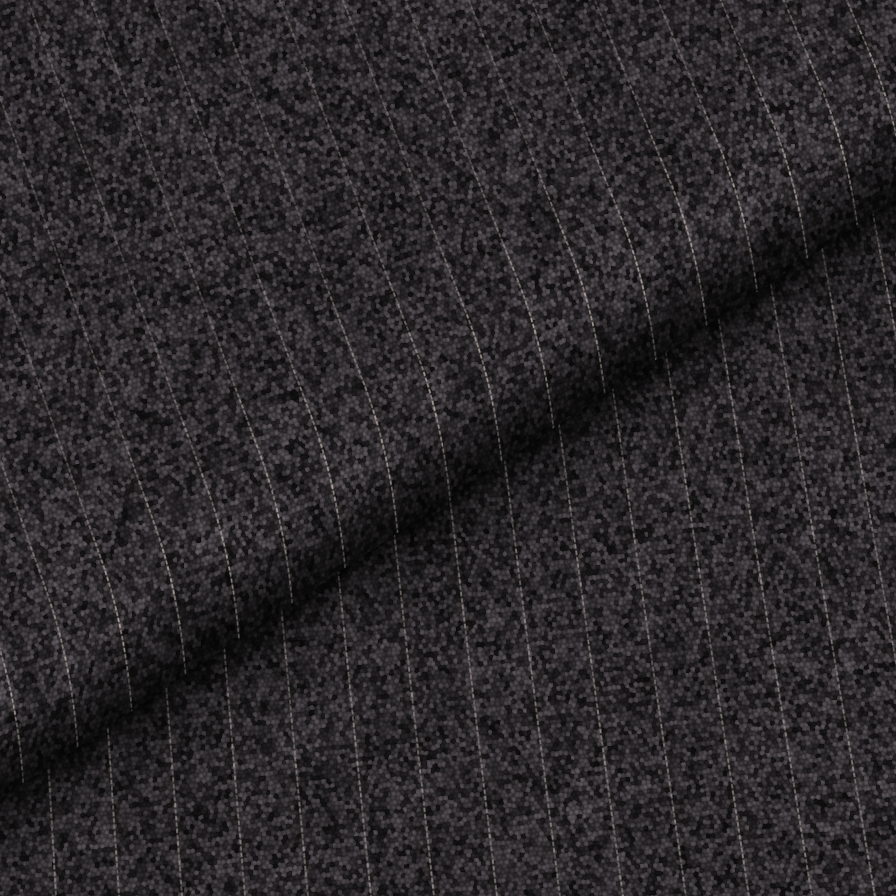
Write a Shadertoy shader that draws this texture.

```glsl
// Dark pinstriped wool: a rolled upper layer lies diagonally over a flat lower one.
// Each layer maps the canvas to cloth coordinates (across, along the stripes);
// jittered cellular noise forms the threads and dashed stitches form the stripes.

#define STRIPE_PITCH 0.0703   // distance between pinstripes
#define STRIPE_HALF  0.0011   // half width of a pinstripe
#define DASH_PITCH   0.0072   // length of one stitch with its gap
#define THREAD       0.0052   // size of one woven thread crossing
#define JITTER       0.55     // irregularity of the weave
#define MELANGE      1.25     // contrast between light and dark fibres
#define FOLD_START   0.892    // depth of the fold at the left side
#define FOLD_SLOPE   0.67     // rise of the fold per unit across
#define ROLL_WIDTH   0.195    // zone in which the upper layer curves under
#define WOOL_COLOR   vec3(0.176, 0.164, 0.174)
#define STITCH_COLOR vec3(0.70, 0.66, 0.63)

float hash(vec2 p) {
    vec3 q = fract(vec3(p.xyx) * 0.1031);
    q += dot(q, q.yzx + 33.33);
    return fract((q.x + q.y) * q.z);
}

// Cellular noise on staggered rows: x = distance to the bead, y = its random tone
vec2 threadCells(vec2 p) {
    vec2 cell = floor(p);
    vec2 nearest = vec2(9.0, 0.0);
    for (int j = -1; j <= 1; j++) {
        for (int i = -1; i <= 1; i++) {
            vec2 id = cell + vec2(i, j);
            vec2 shift = vec2(hash(id + 17.0), hash(id + 71.0)) - 0.5;
            vec2 center = id + 0.5 + JITTER * shift;
            center.x += 0.25 * (mod(id.y, 2.0) * 2.0 - 1.0);
            float dist = length(p - center);
            if (dist < nearest.x) nearest = vec2(dist, hash(id + 5.0));
        }
    }
    return nearest;
}

// Soft uneven tone from layered sines
float clouds(vec2 p) {
    float sum = 0.0;
    float amp = 0.5;
    for (int i = 0; i < 4; i++) {
        sum += amp * sin(p.x + 1.7 * sin(p.y * 0.8)) * sin(p.y + 1.3 * sin(p.x * 0.7));
        p = mat2(0.8, 0.6, -0.6, 0.8) * p * 2.1 + 3.7;
        amp *= 0.7;
    }
    return sum;
}

// Woven surface tone, about 1 on average
float weave(vec2 cloth) {
    vec2 fine = threadCells(cloth / THREAD);
    vec2 coarse = threadCells(cloth / (THREAD * vec2(3.6, 2.4)) + 40.0);
    float fibre = 1.0 + MELANGE * (fine.y - 0.5) + 0.25 * (coarse.y - 0.5);
    float bead = 1.28 - 0.75 * fine.x;
    return max(fibre * bead * (1.0 + 0.13 * clouds(cloth * 19.0)), 0.0);
}

// Coverage of the dashed stripes at a position across and along the cloth
float pinstripe(float across, float along, float pixel) {
    float index = floor(across / STRIPE_PITCH + 0.5);
    float dist = abs(across - index * STRIPE_PITCH);
    float line = 1.0 - smoothstep(STRIPE_HALF - pixel * 0.5, STRIPE_HALF + pixel * 0.5, dist);
    float phase = along / DASH_PITCH + hash(vec2(index + 30.0, 3.0));
    float dash = 1.0 - smoothstep(0.22, 0.42, abs(fract(phase) - 0.5));
    float wear = 0.55 + 0.45 * hash(vec2(index + 50.0, floor(phase) + 200.0));
    return line * wear * mix(0.22, 1.0, dash);
}

vec3 fabric(vec2 p, float pixel) {
    float depth = 1.0 - p.y;
    float above = FOLD_START - FOLD_SLOPE * p.x - depth;   // positive on the upper layer
    float across, along, light, stitch;
    vec2 cloth;
    if (above > 0.0) {
        // Slanted upper layer, bending toward vertical at the roll
        float roll = max(ROLL_WIDTH - above, 0.0);
        float bend = 0.69 * roll * roll;
        across = (p.x + bend - 0.365 * depth) / (1.0 + 0.077 * depth) - 0.031;
        along = depth + 0.37 * p.x;
        cloth = vec2(across, along * 0.94);
        float crest = (above - 0.13) / 0.07;
        light = mix(0.27, 1.0, smoothstep(-0.01, 0.11, above)) + 0.08 * exp(-crest * crest);
        stitch = mix(0.9, 0.42, smoothstep(0.08, 0.42, above));
    } else {
        // Flat lower layer, its stripes fanning slightly, shaded by the roll
        across = (p.x + 0.05 * p.y) / (1.0 - 0.123 * p.y) - 0.0625;
        along = depth + 0.1 * p.x;
        cloth = vec2(across, along) + 7.0;
        light = 1.0 - 0.77 * exp(above / 0.045);
        stitch = 0.68;
    }
    vec3 color = WOOL_COLOR * weave(cloth + 2.0) * light;
    float cover = pinstripe(across, along, pixel) * stitch;
    return mix(color, STITCH_COLOR * mix(0.35, 1.0, light), cover);
}

void mainImage(out vec4 fragColor, in vec2 fragCoord) {
    // Four samples per pixel smooth the weave and the fold
    vec3 color = vec3(0.0);
    for (int i = 0; i < 4; i++) {
        vec2 offset = vec2(i % 2, i / 2) * 0.5 - 0.25;
        color += fabric((fragCoord + offset) / iResolution.xy, 1.0 / iResolution.y);
    }
    fragColor = vec4(color * 0.25, 1.0);
}
```
